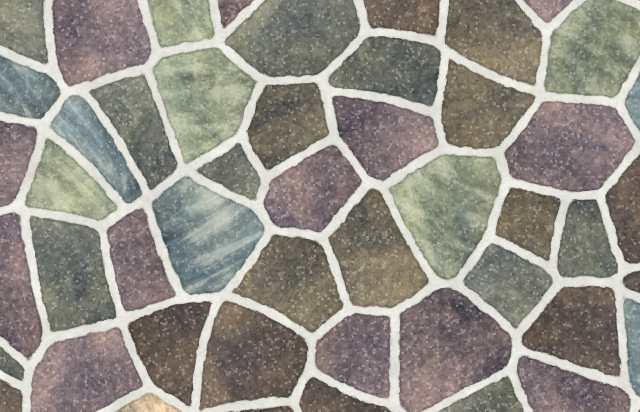
Write a WebGL 1 fragment shader that draws this texture.

```glsl
precision highp float;
// Crazy paving: irregular natural stones set in pale mortar.
// A weighted Voronoi diagram gives the slabs, cellular noise their grain,
// and layered sines the stains, veins and chipped edges.

uniform vec2 u_resolution;

#define STONES 4.7       // slabs per canvas height
#define JITTER 0.92      // irregularity of the layout
#define SIZE_SPREAD 0.24 // difference between large and small slabs
#define JOINT 0.050      // half width of the mortar, in slabs
#define ROUNDING 0.055   // softness of slab corners
#define CHIPPING 0.016   // roughness of slab edges
#define GRAIN 150.0      // crystals per canvas height
#define GRAIN_DEPTH 0.40 // contrast of the crystals
#define STAIN_DEPTH 0.20 // contrast of the stains
#define MORTAR vec3(0.905, 0.905, 0.875)

float hash(vec2 p) {
  return fract(sin(dot(p, vec2(127.1, 311.7))) * 43758.55);
}

vec2 hash2(vec2 p) {
  return vec2(hash(p), hash(p + 57.3));
}

mat2 rotation(float a) {
  return mat2(cos(a), sin(a), -sin(a), cos(a));
}

// Layered, folded sines, roughly -0.6 to 0.6
float waves(vec2 p) {
  float sum = 0.0, amp = 0.5;
  for (int i = 0; i < 5; i++) {
    p = rotation(0.9) * p * 1.65 + 0.9 * sin(p.yx * 1.1 + 1.7);
    sum += amp * sin(p.x) * cos(p.y);
    amp *= 0.65;
  }
  return sum;
}

// Random tone of the nearest crystal (x) and distance to its centre (y)
vec2 crystals(vec2 p) {
  vec2 base = floor(p), best = vec2(0.0, 9.0);
  for (int j = -1; j <= 1; j++)
    for (int i = -1; i <= 1; i++) {
      vec2 id = base + vec2(i, j);
      float d = length(id + hash2(id) - p);
      if (d < best.y) best = vec2(hash(id + 19.7), d);
    }
  return best;
}

vec2 slabCentre(vec2 id) {
  return id + 0.5 + JITTER * (hash2(id + 4.0) - 0.5);
}

float slabWeight(vec2 id) {
  return SIZE_SPREAD * hash(id + 31.0);
}

// Slab id (xy) and rounded distance to its border (z)
vec3 slabs(vec2 p) {
  vec2 base = floor(p), slab = base;
  float nearest = 99.0;
  for (int j = -2; j <= 2; j++)
    for (int i = -2; i <= 2; i++) {
      vec2 id = base + vec2(i, j), r = slabCentre(id) - p;
      float power = dot(r, r) - slabWeight(id);
      if (power < nearest) { nearest = power; slab = id; }
    }
  vec2 centre = slabCentre(slab);
  float border = 1.0;
  for (int j = -2; j <= 2; j++)
    for (int i = -2; i <= 2; i++) {
      vec2 id = base + vec2(i, j), other = slabCentre(id), r = other - p;
      float gap = length(other - centre);
      if (gap > 0.001) {
        float d = 0.5 * (dot(r, r) - slabWeight(id) - nearest) / gap;
        float h = max(ROUNDING - abs(border - d), 0.0) / ROUNDING;
        border = min(border, d) - 0.25 * ROUNDING * h * h;
      }
    }
  return vec3(slab, border);
}

// Rock colour, with its veining in alpha
vec4 rock(float pick) {
  vec4 c = vec4(0.40, 0.355, 0.325, 0.0);                   // dark brown
  c = mix(c, vec4(0.50, 0.44, 0.45, 0.0), step(0.24, pick)); // plum
  c = mix(c, vec4(0.45, 0.42, 0.36, 0.1), step(0.44, pick)); // olive brown
  c = mix(c, vec4(0.45, 0.46, 0.42, 0.2), step(0.60, pick)); // grey green
  c = mix(c, vec4(0.51, 0.57, 0.57, 1.0), step(0.73, pick)); // slate blue
  c = mix(c, vec4(0.60, 0.63, 0.53, 0.8), step(0.84, pick)); // pale green
  return mix(c, vec4(0.84, 0.75, 0.62, 0.7), step(0.91, pick)); // sandstone
}

void main() {
  vec2 uv = gl_FragCoord.xy / u_resolution.y;
  vec2 p = rotation(0.42) * uv * STONES + 7.0;
  p += 0.07 * sin(p.yx * 2.3 + vec2(0.4, 2.1));
  vec3 slab = slabs(p);
  float seed = hash(slab.xy + 11.0), turn = 6.283 * hash(slab.xy + 83.0);
  vec2 local = rotation(turn) * (p - slabCentre(slab.xy));
  vec4 kind = rock(hash(slab.xy + 2.6));

  // Grain, stains and veins inside the slab
  vec2 fine = crystals(uv * GRAIN), coarse = crystals(uv * GRAIN * 0.5 + 9.0);
  float grain = 0.65 * (fine.x - 0.5) + 0.35 * (coarse.x - 0.5);
  float stain = waves(local * 2.2 + seed * 40.0);
  float vein = waves(local * vec2(2.5, 9.0) + seed * 70.0);
  float shade = 1.0 + STAIN_DEPTH * (stain + 0.9 * local.x);
  shade += GRAIN_DEPTH * grain * (1.0 - 0.45 * kind.a) + 0.24 * kind.a * vein;
  vec3 stone = kind.rgb * (shade + 0.12 * (seed - 0.4));
  stone += vec3(0.035, 0.012, -0.025) * stain;
  float speck = smoothstep(0.82, 0.96, fine.x) * smoothstep(0.8, 0.2, fine.y);
  float pale = kind.a * smoothstep(0.15, 0.5, vein + 0.6 * stain);
  stone = mix(stone, vec3(0.80, 0.78, 0.71), 0.36 * speck + 0.35 * pale);

  // Mortar with faint stains and sand
  vec3 mortar = MORTAR + 0.05 * waves(uv * 14.0) + 0.06 * grain;

  // Chipped outline with a dark rim
  float depth = slab.z - JOINT + CHIPPING * (waves(uv * 45.0) + 0.6 * (coarse.x - 0.5));
  float soft = 0.9 * STONES / u_resolution.y;
  stone *= mix(0.82, 1.0, smoothstep(0.0, 0.04, depth));
  mortar *= mix(0.93, 1.0, smoothstep(0.0, 0.025, -depth));
  gl_FragColor = vec4(mix(mortar, stone, smoothstep(-soft, soft, depth)), 1.0);
}
```
